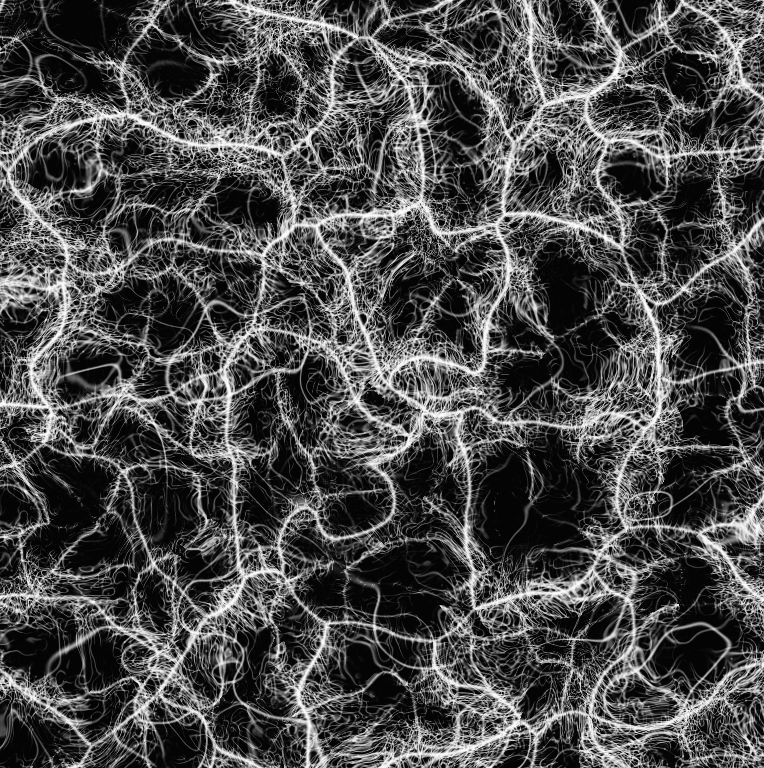
Give the GLSL for this texture, as a Shadertoy shader.

```glsl
// Draws a tangled web of pale branching filaments with fine curly hairs on black.

#define TRUNK_CELLS 5.2     // large network cells per canvas height
#define BRANCH_CELLS 11.5   // small network cells per canvas height
#define HAIR_LAYERS 8
#define HAIR_RADIUS 0.0019
#define HAIR_REACH 0.048    // how far the fuzz spreads from a trunk
#define MEANDER 0.058       // bending of the trunks
#define HAIR_LIGHT 0.55
#define BLACK_POINT 0.045   // light below this sinks into the background
#define TONE 1.45           // higher values darken the middle tones
#define BACKGROUND 0.015

vec2 hash2(vec2 p) {
    vec3 q = fract(p.xyx * vec3(0.1031, 0.1030, 0.0973));
    q += dot(q, q.yzx + 33.33);
    return fract((q.xx + q.yz) * q.zy);
}

// Value noise in -1..1 (x) with its gradient (yz)
vec3 noiseGrad(vec2 p) {
    vec2 i = floor(p), f = p - i;
    vec2 u = f * f * f * (f * (f * 6.0 - 15.0) + 10.0);
    vec2 du = 30.0 * f * f * (f * (f - 2.0) + 1.0);
    float a = hash2(i).x;
    float b = hash2(i + vec2(1, 0)).x;
    float c = hash2(i + vec2(0, 1)).x;
    float d = hash2(i + vec2(1, 1)).x;
    float k = a - b - c + d;
    float value = a + (b - a) * u.x + (c - a) * u.y + k * u.x * u.y;
    vec2 slope = du * (vec2(b - a, c - a) + k * u.yx);
    return vec3(2.0 * value - 1.0, 2.0 * slope);
}

vec2 wander(vec2 p) {
    return vec2(noiseGrad(p + 17.3).x, noiseGrad(p + 71.9).x);
}

mat2 turn(float a) {
    return mat2(cos(a), sin(a), -sin(a), cos(a));
}

// Nearest cell border: distance, position along it, random strength
vec3 network(vec2 p, float cells) {
    vec2 stretchX = dFdx(p) * iResolution.y, stretchY = dFdy(p) * iResolution.y;
    p *= cells;
    vec2 base = floor(p), home = base, toHome = vec2(0.0), across = vec2(1, 0);
    float nearest = 9.0;
    for (int y = -1; y <= 1; y++)
    for (int x = -1; x <= 1; x++) {
        vec2 id = base + vec2(x, y);
        vec2 r = id + hash2(id) - p;
        if (dot(r, r) < nearest) {
            nearest = dot(r, r);
            home = id;
            toHome = r;
        }
    }
    vec3 border = vec3(9.0, 0.0, 1.0);
    for (int y = -2; y <= 2; y++)
    for (int x = -2; x <= 2; x++) {
        vec2 id = home + vec2(x, y);
        if (x == 0 && y == 0) continue;
        vec2 r = id + hash2(id) - p;
        vec2 normal = normalize(r - toHome);
        float d = dot(0.5 * (r + toHome), normal);
        if (d < border.x) {
            float along = dot(p, vec2(-normal.y, normal.x));
            border = vec3(d, along, hash2(id + home + 191.0).x);
            across = normal;
        }
    }
    // Undo the stretch of the bent plane, so widths stay even
    float stretch = length(vec2(dot(stretchX, across), dot(stretchY, across)));
    border.x /= clamp(stretch, 0.45, 2.5);
    return vec3(border.xy / cells, border.z);
}

float stroke(float d, float radius) {
    return 1.0 - smoothstep(0.0, max(radius, 1.0 / iResolution.y), d);
}

// Thin contour lines of noise stretched by freq, fading on flat ground
float threads(vec2 q, vec2 freq, float levels, float radius) {
    vec3 n = noiseGrad(q * freq);
    float d = abs(fract(n.x * levels) - 0.5) / levels;
    float steep = smoothstep(0.0, 0.5, length(n.yz));
    return steep * stroke(d / (length(n.yz * freq) + 0.03 * freq.x), radius);
}

float screenAdd(float a, float b) {
    return 1.0 - (1.0 - a) * (1.0 - clamp(b, 0.0, 1.0));
}

void mainImage(out vec4 fragColor, in vec2 fragCoord) {
    vec2 p = fragCoord / iResolution.y + 3.0;
    vec2 bent = p + MEANDER * wander(p * 6.5) + 0.019 * wander(p * 15.0);
    vec2 curled = p + 0.032 * wander(p * 11.0 + 40.0) + 0.008 * wander(p * 28.0);

    // Two networks and the fuzz density around them
    vec3 trunk = network(bent, TRUNK_CELLS);
    vec3 branch = network(curled + 5.0, BRANCH_CELLS);
    float cluster = 0.5 + 0.5 * noiseGrad(p * 6.0 + 9.0).x;
    float power = mix(0.4, 1.0, trunk.z);
    float twig = smoothstep(0.15, 0.65, 0.6 * branch.z + 0.5 * cluster);
    float fuzz = 1.05 * power * exp(-trunk.x / HAIR_REACH)
               + 0.55 * twig * exp(-branch.x / 0.02);
    fuzz *= mix(0.65, 1.25, cluster);

    // Curly hairs, broken into short pieces
    float light = 0.0;
    for (int i = 0; i < HAIR_LAYERS; i++) {
        float k = float(i);
        vec2 q = turn(1.3 * k) * (curled + 0.004 * wander(p * 60.0 + k)) + 7.7 * k;
        float patchy = 0.5 + 0.5 * noiseGrad(q * 38.0 + 31.0).x;
        float shown = 0.07 + smoothstep(-0.05, 0.25, fuzz - patchy);
        float hair = threads(q, vec2(32.0 + 5.0 * k), 1.5, HAIR_RADIUS);
        light = screenAdd(light, HAIR_LIGHT * mix(0.65, 1.15, patchy) * shown * hair);
    }

    // Hairs standing out from trunks and branches
    for (int i = 0; i < 3; i++) {
        float k = float(i);
        vec3 root = i < 2 ? trunk : branch;
        float reach = i < 2 ? 0.022 * power : 0.012 * twig + 0.001;
        float sway = 0.010 * noiseGrad(p * 34.0 + 13.0 * k).x;
        vec2 q = vec2(root.y + sway, root.x) + 11.0 * k + root.z;
        float hair = threads(q, vec2(75.0, 24.0), 1.5, HAIR_RADIUS);
        light = screenAdd(light, 0.55 * exp(-root.x / reach) * hair);
    }

    // Bright hair tips
    vec2 grid = p * 95.0, cell = floor(grid);
    vec2 tip = 0.25 + 0.5 * hash2(cell);
    float dotMask = step(0.6, hash2(cell + 57.0).y) * smoothstep(0.25, 0.7, fuzz);
    light = screenAdd(light, 0.6 * dotMask * stroke(length(grid - cell - tip) / 95.0, 0.0026));

    // Winding threads, finer and fainter by layer
    for (int i = 0; i < 3; i++) {
        float k = float(i);
        float fade = smoothstep(-0.4, 0.4, noiseGrad(p * 6.0 + 23.0 + 9.0 * k).x);
        vec2 q = turn(k) * mix(bent, curled, 0.5 * k) + 2.0 + k;
        light = screenAdd(light, (0.75 - 0.13 * k) * fade
            * threads(q, vec2(8.0 + 5.0 * k), 0.9, 0.0040 - 0.0007 * k));
    }

    // Branches and trunks with a soft glow
    light = screenAdd(light, 0.65 * twig * stroke(branch.x, 0.0034));
    light = screenAdd(light, 0.12 * power * exp(-trunk.x / 0.014));
    light = screenAdd(light, mix(0.55, 0.94, power) * stroke(trunk.x, 0.0024 + 0.0030 * power));

    // Tone
    light = max(light - BLACK_POINT, 0.0) / (1.0 - BLACK_POINT);
    fragColor = vec4(vec3(mix(BACKGROUND, 1.0, pow(light, TONE))), 1.0);
}
```
